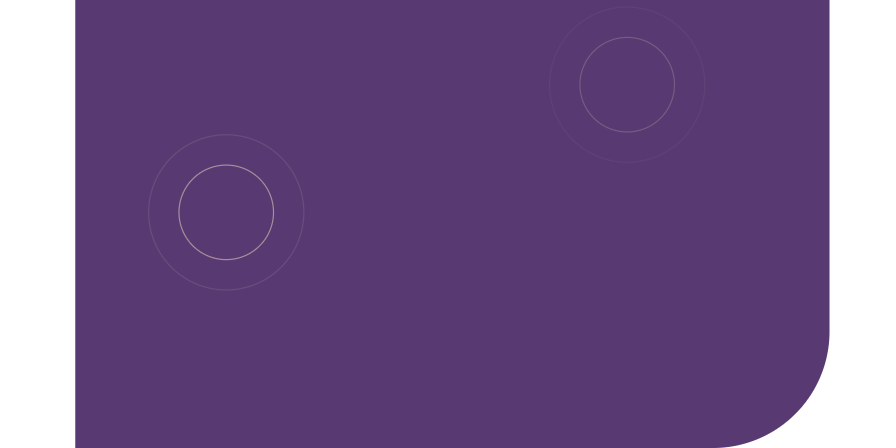
This background is drawn by a Shadertoy shader. Its source:

```glsl
// A flat purple panel on white with one large rounded corner at the lower
// right, and two pairs of hairline concentric rings. Shapes are distance
// functions in units of the canvas height, blended by pixel coverage.

// Share of a pixel lying inside a signed distance
float coverage(float dist, float pixel) {
    return clamp(0.5 - dist / pixel, 0.0, 1.0);
}

// Panel open at the top and bottom, rounded only at its lower right
float panelDistance(vec2 p) {
    float radius = 0.26;
    vec2 q = vec2(p.x - (1.8516 - radius), radius - p.y);
    float corner = length(max(q, 0.0)) + min(max(q.x, q.y), 0.0) - radius;
    return max(corner, 0.168 - p.x);
}

// Thin outline: outer disc coverage minus inner disc coverage
float ring(vec2 p, float radius, float pixel) {
    float dist = length(p) - radius;
    float halfWidth = 0.0013;
    return coverage(dist - halfWidth, pixel) - coverage(dist + halfWidth, pixel);
}

void mainImage(out vec4 fragColor, in vec2 fragCoord) {
    float pixel = 1.0 / iResolution.y;
    vec2 p = fragCoord * pixel;

    vec3 purple = vec3(0.35, 0.225, 0.447);
    vec3 warmLine = vec3(0.86, 0.76, 0.71);
    vec3 panel = purple;

    // Ring pairs: the left one is bright, the upper right one faint
    for (int i = 0; i < 2; i++) {
        bool isLeft = i == 0;
        vec2 center = isLeft ? vec2(0.505, 0.526) : vec2(1.400, 0.811);
        float strength = isLeft ? 0.62 : 0.24;
        float inner = ring(p - center, 0.1055, pixel);
        float outer = ring(p - center, 0.1732, pixel);
        panel = mix(panel, warmLine, strength * (inner + 0.22 * outer));
    }

    // Panel over the white page
    vec3 color = mix(vec3(1.0), panel, coverage(panelDistance(p), pixel));
    fragColor = vec4(color, 1.0);
}
```
